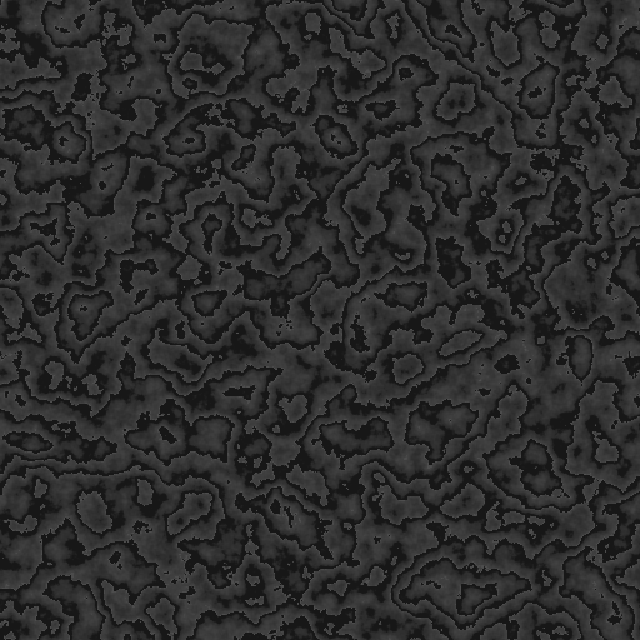
Write a Shadertoy shader that draws this texture.

```glsl
// Charcoal contour texture: fractal gradient noise is wrapped into repeating bands.
// Each band climbs from flat black to mottled grey, ends in a thin pale rim,
// then drops sharply back to black along a ragged, grainy outline.

// Random unit gradient for a lattice point.
vec2 latticeGradient(ivec2 cell) {
    uvec2 q = uvec2(cell + 4096) * uvec2(1597334673u, 3812015801u);
    uint h = (q.x ^ q.y) * 1597334673u;
    h = (h ^ (h >> 15)) * 2246822519u;
    h ^= h >> 13;
    float angle = 6.28319 * float(h & 65535u) / 65536.0;
    return vec2(cos(angle), sin(angle));
}

float gradientNoise(vec2 p) {
    vec2 base = floor(p);
    vec2 f = p - base;
    ivec2 cell = ivec2(base);
    vec2 u = f * f * f * (f * (f * 6.0 - 15.0) + 10.0);
    float a = dot(latticeGradient(cell), f);
    float b = dot(latticeGradient(cell + ivec2(1, 0)), f - vec2(1, 0));
    float c = dot(latticeGradient(cell + ivec2(0, 1)), f - vec2(0, 1));
    float d = dot(latticeGradient(cell + ivec2(1, 1)), f - vec2(1, 1));
    return mix(mix(a, b, u.x), mix(c, d, u.x), u.y);
}

// Octaves stay unrotated, so the lattice directions remain faintly visible.
float fractalNoise(vec2 p) {
    float sum = 0.0;
    float amplitude = 1.0;
    for (int octave = 0; octave < 6; octave++) {
        sum += amplitude * gradientNoise(p);
        p = p * 2.0 + vec2(17.3, 41.7);
        amplitude *= 0.5;
    }
    return sum;
}

// Grey level along one band, with phase running from 0 to 1.
float bandTone(float phase) {
    float tone = mix(0.092, 0.18, smoothstep(0.21, 0.42, phase));
    tone += 0.07 * smoothstep(0.38, 0.95, phase);
    tone += 0.05 * smoothstep(0.93, 0.97, phase);
    return mix(tone, 0.092, smoothstep(0.985, 1.0, phase));
}

void mainImage(out vec4 fragColor, in vec2 fragCoord) {
    vec2 uv = fragCoord / min(iResolution.x, iResolution.y);

    // Snap to a fine grain that keeps its size on any canvas.
    vec2 grain = (floor(uv * 512.0) + 0.5) / 512.0;

    float height = fractalNoise(grain * 8.5 + vec2(3.4, 7.8));
    float tone = bandTone(fract(height * 2.9 + 0.2));

    // Faint mottling on the grey parts only.
    float mottle = gradientNoise(grain * 190.0 + 5.3);
    tone += 0.02 * mottle * smoothstep(0.13, 0.19, tone);

    fragColor = vec4(vec3(tone), 1.0);
}
```
